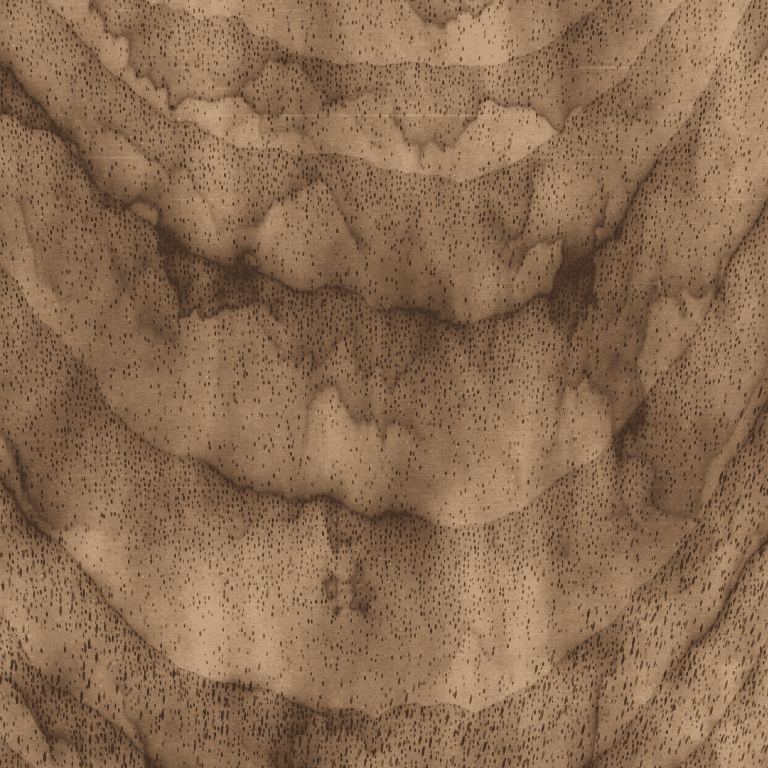
Give the GLSL for this texture, as a Shadertoy shader.

```glsl
// Figured walnut veneer: nested U-shaped growth rings with smoky dark stains,
// small upright pores that crowd below each ring edge, and faint sanding lines.
// Rings and stains come from layered warped sines, pores from a jittered cell grid.

#define APEX_X        0.54
#define BASE_TONE     0.77
#define CLOUD_AMOUNT  0.36
#define STAIN_AMOUNT  0.50
#define EDGE_AMOUNT   0.42
#define SHADE_AMOUNT  0.22
#define PORE_AMOUNT   0.80
#define GRAIN_AMOUNT  0.12
#define DARK_WOOD     vec3(0.255, 0.185, 0.14)
#define PALE_WOOD     vec3(0.73, 0.60, 0.475)
#define WARM_SHIFT    vec3(0.00, 0.02, 0.035)

float hash(vec2 p) {
    p = fract(p * vec2(0.1031, 0.1137));
    p += dot(p, p.yx + 33.33);
    return fract((p.x + p.y) * p.x * 17.0);
}

// Layered sines, each octave turned and bent by the one before
float waves(vec2 p) {
    float sum = 0.0, amp = 0.5;
    for (int i = 0; i < 5; i++) {
        float k = float(i);
        p = mat2(1.36, 1.17, -1.17, 1.36) * p + 1.2 * sin(p.yx * 0.8 + k);
        sum += amp * sin(p.x + k) * cos(p.y);
        amp *= 0.56;
    }
    return sum;
}

// Ring count, growing downward from the top and outward from the apex
float ringField(vec2 uv) {
    float dx = uv.x - APEX_X;
    float rise = dx * dx * (dx < 0.0 ? 1.05 : 2.0);
    float depth = 1.0 - uv.y + rise;
    depth += 0.045 * waves(uv * vec2(5.0, 3.0)) + 0.014 * waves(uv * vec2(18.0, 7.0));
    return 5.0 * depth + 0.62 + 0.3 * sin(6.0 * (depth - 0.15));
}

// Smoky stain: a ragged crisp edge that fades slowly upward
float stain(vec2 uv, float rings, float seed) {
    float jag = 0.55 * waves(uv * vec2(9.0, 3.5) + seed);
    jag += 0.06 * waves(uv * vec2(50.0, 24.0) + seed);
    float f = fract(rings * 0.75 + jag + seed * 0.37);
    float fade = max(0.5 * exp(-3.6 * (1.0 - f)) + 0.5 * exp(-20.0 * (1.0 - f)),
                     exp(-42.0 * f));
    float mask = smoothstep(-0.12, 0.38, waves(uv * vec2(4.5, 3.5) + seed * 2.3));
    return fade * mask;
}

// Upright oval pores of varied depth, one possible per cell, columns staggered
float pores(vec2 uv, vec2 cell, vec2 size, float density, float px) {
    vec2 g = uv / cell;
    g.y += hash(vec2(floor(g.x), 7.0)) * 5.0;
    vec2 id = floor(g);
    vec2 jitter = vec2(hash(id + 11.0), hash(id + 47.0)) - 0.5;
    vec2 q = (fract(g) - 0.5 - jitter * vec2(0.7, 0.45)) * cell;
    q.x -= 0.3 * (uv.x - 0.4) * q.y;
    size *= vec2(0.7, 0.55) + vec2(0.6, 0.8) * hash(id + 83.0);
    float soft = min(0.6 * px / size.x, 0.9);
    float oval = 1.0 - smoothstep(1.0 - soft, 1.0 + soft, length(q / size));
    float depth = 0.5 + 0.5 * hash(id + 29.0);
    return oval * depth * smoothstep(-0.06, 0.06, density - hash(id + 3.0));
}

void mainImage(out vec4 fragColor, in vec2 fragCoord) {
    vec2 uv = fragCoord / iResolution.xy;
    float px = 1.0 / iResolution.y;
    float rings = ringField(uv);
    float phase = fract(rings);
    float lower = smoothstep(0.45, 0.05, uv.y);
    float outer = smoothstep(4.6, 5.4, rings);

    // Broad clouds, vertical streaks, mottling and the pale late wood of each ring
    float tone = BASE_TONE + CLOUD_AMOUNT * waves(uv * vec2(6.0, 3.5) + 4.0);
    tone += 0.14 * waves(uv * vec2(22.0, 5.0) + 9.0) + 0.04 * lower;
    tone += 0.06 * waves(uv * vec2(60.0, 40.0));
    tone += 0.09 * smoothstep(0.5, 0.92, phase) * smoothstep(1.0, 0.985, phase);
    tone -= 0.09 * exp(-5.0 * phase);

    // Dark ring edges and the wide shade around them, stronger in some stretches
    float edgeId = floor(rings + 0.5);
    float offset = rings - edgeId;
    float away = abs(offset);
    float edge = offset < 0.0 ? 0.5 * (exp(-9.0 * away) + exp(-34.0 * away))
                              : exp(-38.0 * away);
    float shade = smoothstep(0.5, 0.0, away);
    float edgeMask = smoothstep(-0.2, 0.3, waves(uv * 3.5 + edgeId * 7.0));
    edgeMask *= smoothstep(0.5, 3.5, rings);
    tone -= (EDGE_AMOUNT * edge + SHADE_AMOUNT * shade * shade) * edgeMask;

    // Three sets of stains
    for (int i = 0; i < 3; i++) {
        float k = float(i);
        tone -= STAIN_AMOUNT * (1.0 - 0.25 * k) * stain(uv, rings, 2.0 + 3.7 * k);
    }
    tone = max(tone, 0.07);

    // Pores: fine everywhere, long ones in the outer rings
    float density = mix(0.95, 0.25, smoothstep(0.0, 0.85, phase));
    float fine = pores(uv, vec2(0.0064, 0.0082), vec2(0.00105, 0.0023), density, px);
    float coarse = pores(uv + 0.37, vec2(0.0105, 0.018), vec2(0.0013, 0.005),
                         outer * (0.3 + 0.6 * density), px);
    tone -= PORE_AMOUNT * max(fine, coarse);

    // Pale flecks, sanding lines, dashed weave and fine grain
    tone += 0.28 * pores(uv + 0.71, vec2(0.012), vec2(0.0012, 0.0012), 0.12, px);
    float row = uv.y * 256.0;
    float scratch = step(0.93, hash(vec2(floor(row), 19.0)));
    scratch *= smoothstep(0.5, 0.1, abs(fract(row) - 0.5));
    scratch *= smoothstep(-0.1, 0.5, waves(vec2(uv.x * 4.0, floor(row))));
    tone += scratch * mix(0.06, 0.22, smoothstep(0.6, 0.95, uv.y));
    tone += 0.06 * (hash(floor(uv * vec2(70.0, 512.0)) + 61.0) - 0.5);
    tone += GRAIN_AMOUNT * (hash(floor(uv * 512.0) + 5.0) - 0.5);

    // Tone to wood colour
    float t = clamp(tone, 0.0, 1.06);
    vec3 color = mix(DARK_WOOD, PALE_WOOD, t) - WARM_SHIFT * 4.0 * t * (1.0 - t);
    fragColor = vec4(color, 1.0);
}
```
